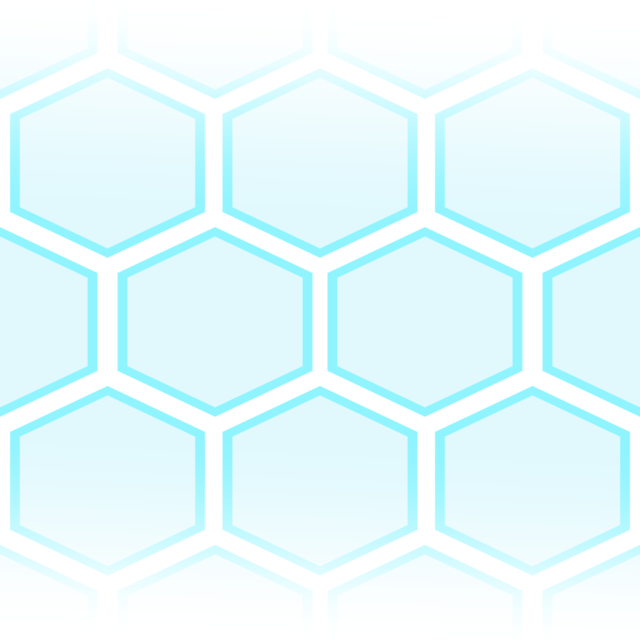
Write a WebGL 1 fragment shader that draws this pattern.

```glsl
precision mediump float;
// Staggered rows of outlined, pale cyan hexagons on white.
// Two rectangular lattices of hexagons interleave to form the honeycomb, and a
// slightly tilted vertical gradient fades it to white at the top and bottom.

uniform vec2 u_resolution;

// Layout, in fractions of the canvas
const vec2  CENTER        = vec2(0.5, 0.497);
const float ROW_PITCH     = 0.2483;
const float COLUMN_PITCH  = 0.332;
const float SPLIT_PITCH   = 0.336;           // column pitch in the mirrored rows
const float SPLIT_OFFSET  = 0.164;           // first column from the mirror axis

// Hexagon: x is the half width, y the height of the tip above the centre
const vec2  OUTER_SIZE    = vec2(0.1523, 0.1482);
const vec2  INNER_SIZE    = vec2(0.1369, 0.1335);
const float ROOF_SLOPE    = 0.471;

// Fade: heights of white and of full colour at either end
const float FADE_TILT     = 0.035;
const vec2  FADE_BOTTOM   = vec2(-0.01, 0.315);
const vec2  FADE_TOP      = vec2(0.65, 1.0);

const vec3  WHITE         = vec3(1.0);
const vec3  FILL_COLOR    = vec3(0.882, 0.976, 0.994);
const vec3  LINE_COLOR    = vec3(0.565, 0.957, 1.0);

// Offset from the nearest multiple of the period
float centeredRepeat(float x, float period) {
    return mod(x + 0.5 * period, period) - 0.5 * period;
}

// Signed distance to a hexagon with upright sides and sloping roofs
float hexagonDistance(vec2 p, vec2 size) {
    p = abs(p);
    float roof = (p.y + ROOF_SLOPE * p.x - size.y)
               / sqrt(1.0 + ROOF_SLOPE * ROOF_SLOPE);
    return max(p.x - size.x, roof);
}

float coverage(float distance, float pixel) {
    return clamp(0.5 - distance / (1.4 * pixel), 0.0, 1.0);
}

void main() {
    vec2 uv = gl_FragCoord.xy / u_resolution;
    float pixel = 1.0 / min(u_resolution.x, u_resolution.y);
    vec2 p = uv - CENTER;

    // Local coordinates in the two interleaved sets of rows
    vec2 splitCell = vec2(centeredRepeat(abs(p.x) - SPLIT_OFFSET, SPLIT_PITCH),
                          centeredRepeat(p.y, 2.0 * ROW_PITCH));
    vec2 evenCell = vec2(centeredRepeat(p.x, COLUMN_PITCH),
                         centeredRepeat(p.y - ROW_PITCH, 2.0 * ROW_PITCH));

    float outer = min(hexagonDistance(splitCell, OUTER_SIZE),
                      hexagonDistance(evenCell, OUTER_SIZE));
    float inner = min(hexagonDistance(splitCell, INNER_SIZE),
                      hexagonDistance(evenCell, INNER_SIZE));

    // Outline and fill
    vec3 hexColor = mix(LINE_COLOR, FILL_COLOR, coverage(inner, pixel));

    // Tilted fade towards both ends
    float height = uv.y + FADE_TILT * p.x;
    float fade = smoothstep(FADE_BOTTOM.x, FADE_BOTTOM.y, height)
               * (1.0 - smoothstep(FADE_TOP.x, FADE_TOP.y, height));

    vec3 color = mix(WHITE, hexColor, fade * coverage(outer, pixel));
    gl_FragColor = vec4(color, 1.0);
}
```
